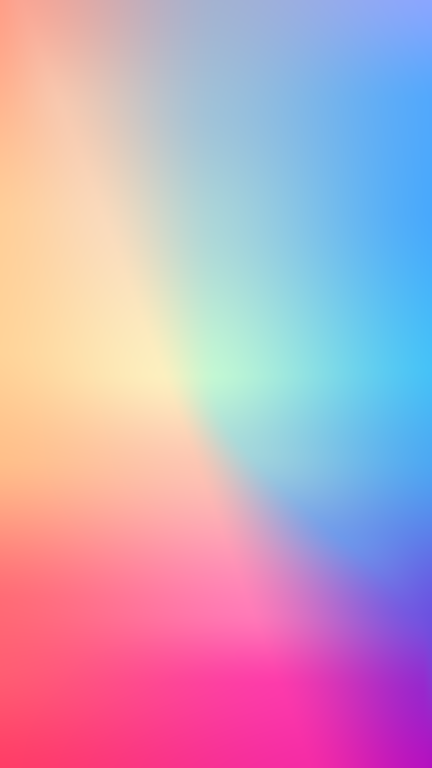
Reproduce this background procedurally as a Shadertoy shader.

```glsl
// Soft mesh gradient: warm peach and pink light meeting cool blue along a slanted crease.

// Eased blend from one colour to the next as h goes from lo to hi.
vec3 blend(vec3 from, vec3 to, float lo, float hi, float h) {
    float k = clamp((h - lo) / (hi - lo), 0.0, 1.0);
    return mix(from, to, mix(k, k * k * (3.0 - 2.0 * k), 0.4));
}

// Left border: red, coral, apricot, salmon.
vec3 leftColor(float h) {
    vec3 c = blend(vec3(1.0, 0.24, 0.40), vec3(1.0, 0.37, 0.45), 0.0, 0.13, h);
    c = blend(c, vec3(1.0, 0.42, 0.46), 0.13, 0.22, h);
    c = blend(c, vec3(1.0, 0.75, 0.54), 0.22, 0.40, h);
    c = blend(c, vec3(1.0, 0.83, 0.60), 0.40, 0.54, h);
    c = blend(c, vec3(1.0, 0.81, 0.60), 0.54, 0.72, h);
    return blend(c, vec3(1.0, 0.62, 0.53), 0.72, 1.0, h);
}

// Warm side of the crease: magenta, pink, cream, peach.
vec3 creaseColor(float h) {
    vec3 c = blend(vec3(0.96, 0.17, 0.65), vec3(0.99, 0.23, 0.67), 0.0, 0.11, h);
    c = blend(c, vec3(1.0, 0.48, 0.72), 0.11, 0.20, h);
    c = blend(c, vec3(0.99, 0.77, 0.70), 0.20, 0.39, h);
    c = blend(c, vec3(0.99, 0.94, 0.75), 0.39, 0.51, h);
    c = blend(c, vec3(0.98, 0.86, 0.74), 0.51, 0.70, h);
    c = blend(c, vec3(0.97, 0.79, 0.69), 0.70, 0.86, h);
    return blend(c, vec3(0.98, 0.65, 0.58), 0.86, 1.0, h);
}

// Cool side of the crease: violet, blue, mint, grey blue.
vec3 coolColor(float h) {
    vec3 c = blend(vec3(0.72, 0.07, 0.75), vec3(0.60, 0.15, 0.80), 0.0, 0.10, h);
    c = blend(c, vec3(0.45, 0.34, 0.88), 0.10, 0.20, h);
    c = blend(c, vec3(0.43, 0.60, 0.92), 0.20, 0.30, h);
    c = blend(c, vec3(0.64, 0.84, 0.86), 0.30, 0.41, h);
    c = blend(c, vec3(0.76, 0.97, 0.83), 0.41, 0.51, h);
    c = blend(c, vec3(0.67, 0.84, 0.85), 0.51, 0.70, h);
    c = blend(c, vec3(0.62, 0.76, 0.85), 0.70, 0.85, h);
    return blend(c, vec3(0.64, 0.70, 0.82), 0.85, 1.0, h);
}

// Right border: purple, indigo, azure, periwinkle.
vec3 rightColor(float h) {
    vec3 c = blend(vec3(0.70, 0.06, 0.75), vec3(0.42, 0.32, 0.88), 0.0, 0.20, h);
    c = blend(c, vec3(0.30, 0.66, 0.95), 0.20, 0.40, h);
    c = blend(c, vec3(0.27, 0.76, 0.97), 0.40, 0.52, h);
    c = blend(c, vec3(0.28, 0.66, 0.99), 0.52, 0.72, h);
    c = blend(c, vec3(0.32, 0.66, 0.99), 0.72, 0.87, h);
    return blend(c, vec3(0.54, 0.65, 1.0), 0.87, 1.0, h);
}

void mainImage(out vec4 fragColor, in vec2 fragCoord) {
    vec2 uv = fragCoord / iResolution.xy;

    // The crease leans to the right as it falls; its cool edge bends outward below.
    float warmEnd = 0.72 - 0.67 * uv.y;
    float coolStart = 0.98 - 0.48 * smoothstep(0.15, 0.5, uv.y);

    vec3 color = blend(leftColor(uv.y), creaseColor(uv.y), 0.0, warmEnd, uv.x);
    color = blend(color, coolColor(uv.y), warmEnd, coolStart, uv.x);
    color = blend(color, rightColor(uv.y), coolStart, 1.0, uv.x);

    fragColor = vec4(color, 1.0);
}
```
